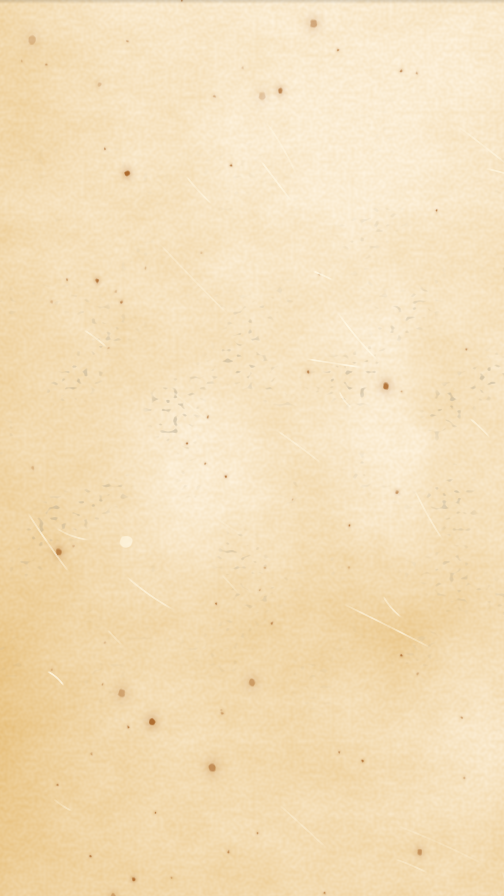
A Shadertoy shader for this texture:

```glsl
// Aged cream parchment with soft stains, paper grain, rust specks and pale scratches.

const vec3 PALE_CREAM  = vec3(0.985, 0.926, 0.822);
const vec3 OCHRE_STAIN = vec3(0.900, 0.738, 0.460);
const vec3 RUST        = vec3(0.640, 0.360, 0.110);
const vec3 GREY_FLECK  = vec3(0.690, 0.640, 0.540);
const vec3 SCRATCH     = vec3(1.000, 0.970, 0.890);
const int SPECK_COUNT = 75;
const int SCRATCH_COUNT = 30;

vec2 hash2(vec2 p) {
    vec3 q = fract(p.xyx * vec3(0.1031, 0.1030, 0.0973));
    q += dot(q, q.yzx + 33.33);
    return fract((q.xx + q.yz) * q.zy);
}

float cornerSlope(vec2 cell, vec2 offset) {
    float angle = 6.2832 * hash2(cell).x;
    return dot(vec2(cos(angle), sin(angle)), offset);
}

float gradientNoise(vec2 p) {
    vec2 i = floor(p), f = fract(p), e = vec2(0.0, 1.0);
    vec2 u = f * f * f * (f * (f * 6.0 - 15.0) + 10.0);
    return mix(mix(cornerSlope(i, f), cornerSlope(i + e.yx, f - e.yx), u.x),
               mix(cornerSlope(i + e, f - e), cornerSlope(i + 1.0, f - 1.0), u.x), u.y);
}

float fbm(vec2 p) {
    float sum = 0.0, amplitude = 1.0;
    for (int i = 0; i < 5; i++) {
        sum += amplitude * gradientNoise(p);
        p = mat2(1.6, 1.2, -1.2, 1.6) * p + 17.3;
        amplitude *= 0.52;
    }
    return sum;
}

float blob(vec2 p, vec2 centre, vec2 radius) {
    vec2 d = (p - centre) / radius;
    return exp(-dot(d, d));
}

// Broad light and dark areas: 0 is pale cream, 1 is deep ochre.
float stainTone(vec2 p, float width) {
    vec2 q = p + 0.035 * vec2(fbm(p * 8.0), fbm(p * 8.0 + 41.0));
    float tone = 0.31 + 0.24 * (0.5 - p.y);
    tone += 0.20 * exp(-max(q.x, 0.0) / 0.08);
    tone -= 0.20 * blob(q, vec2(0.68 * width, 0.86), vec2(0.23, 0.25));
    tone -= 0.34 * blob(q, vec2(0.39 * width, 0.46), vec2(0.080, 0.095));
    tone -= 0.30 * blob(q, vec2(0.75 * width, 0.49), vec2(0.050, 0.160));
    tone -= 0.22 * blob(q, vec2(0.92 * width, 0.15), vec2(0.120, 0.120));
    tone += 0.33 * blob(q, vec2(0.81 * width, 0.31), vec2(0.075, 0.050));
    tone += 0.22 * blob(q, vec2(0.02 * width, 0.20), vec2(0.110, 0.130));
    tone += 0.16 * fbm(p * vec2(4.0, 5.0) + 3.0);
    return tone + 0.10 * fbm(p * vec2(17.0, 25.0) + 9.0);
}

// Fine paper tooth with faint horizontal fibres.
float paperGrain(vec2 p) {
    return 0.17 * gradientNoise(p * 235.0)
         + 0.10 * gradientNoise(p * vec2(55.0, 170.0) + 5.0);
}

float speckMask(vec2 p, float width, float pixel) {
    float mask = 0.0;
    vec2 ragged = p + 0.0012 * vec2(gradientNoise(p * 210.0), gradientNoise(p * 210.0 + 60.0));
    for (int i = 0; i < SPECK_COUNT; i++) {
        vec2 centre = hash2(vec2(float(i), 3.7)) * vec2(width, 1.0);
        vec2 style = hash2(vec2(float(i), 19.1));
        float radius = mix(0.0008, 0.0042, pow(style.x, 5.0));
        float d = length((ragged - centre) * vec2(1.0, 0.85));
        float core = 1.0 - smoothstep(radius - pixel, radius + pixel, d);
        float halo = 0.28 * exp(-d * d / (radius * radius * 6.0));
        mask = max(mask, (core + halo * (1.0 - core)) * mix(0.25, 0.90, style.y));
    }
    return mask;
}

// A thin bent stroke that fades toward both ends.
float scratchStroke(vec2 p, vec2 start, float angle, float span, float bend, float pixel) {
    vec2 along = vec2(cos(angle), sin(angle));
    vec2 d = p - start;
    float t = dot(d, along) / span;
    float side = dot(d, vec2(-along.y, along.x)) - bend * t * (1.0 - t);
    float line = 1.0 - smoothstep(0.0003, 0.0004 + 1.1 * pixel, abs(side));
    return line * smoothstep(0.0, 0.15, t) * (1.0 - smoothstep(0.8, 1.0, t));
}

float scratchMask(vec2 p, float width, float pixel) {
    float mask = 0.0;
    float wear = 0.75 + 0.6 * gradientNoise(p * 70.0);
    for (int i = 0; i < SCRATCH_COUNT; i++) {
        vec2 place = hash2(vec2(float(i), 51.3));
        vec2 style = hash2(vec2(float(i), 77.9));
        vec2 shape = hash2(vec2(float(i), 93.1));
        vec2 start = vec2(place.x * width, 0.92 * pow(place.y, 1.25));
        float angle = mix(-1.15, -0.05, style.x);
        float span = mix(0.025, 0.13, style.y * style.y);
        float stroke = scratchStroke(p, start, angle, span, 0.02 * (shape.x - 0.5), pixel);
        mask = max(mask, stroke * mix(0.25, 0.95, shape.y));
    }
    return mask * wear;
}

void mainImage(out vec4 fragColor, in vec2 fragCoord) {
    float pixel = 1.0 / iResolution.y;
    float width = iResolution.x * pixel;
    vec2 p = fragCoord * pixel;

    float tone = max(stainTone(p, width), 0.0) + paperGrain(p);
    vec3 color = mix(PALE_CREAM, OCHRE_STAIN, clamp(tone, -0.12, 1.1));

    // Small grey flecks gather in patches near the middle.
    float patches = smoothstep(0.0, 0.4, gradientNoise(p * 13.0 + 8.0));
    float flecks = smoothstep(0.22, 0.5, gradientNoise(p * vec2(120.0, 165.0) + 30.0));
    float band = exp(-pow((p.y - 0.52) / 0.22, 2.0));
    color = mix(color, GREY_FLECK, 0.45 * flecks * patches * band);

    color = mix(color, RUST, speckMask(p, width, pixel));
    color = mix(color, SCRATCH, clamp(scratchMask(p, width, pixel), 0.0, 0.9));

    // One pale round flake and a faint shadow along the top edge.
    float flake = length(p - vec2(0.25 * width, 0.395)) + 0.002 * gradientNoise(p * 120.0);
    color = mix(color, SCRATCH, 0.7 * (1.0 - smoothstep(0.006, 0.007 + pixel, flake)));
    color *= 1.0 - 0.12 * smoothstep(0.995, 1.0, p.y);
    fragColor = vec4(clamp(color, 0.0, 1.0), 1.0);
}
```
